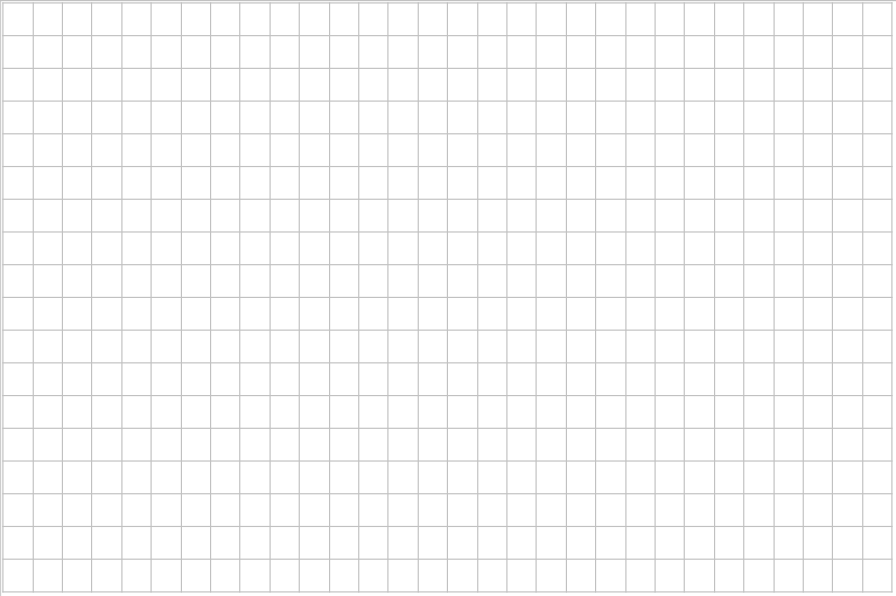
A WebGL 1 fragment shader for this pattern:

```glsl
precision highp float;

uniform vec2 u_resolution;

// Lengths are in sheet units; the sheet always fills the canvas.
const vec2 SHEET = vec2(768.0, 510.0);
const vec2 CELLS = vec2(30.0, 18.0);
const vec2 PITCH = vec2(25.4, 28.0);
const vec2 MARGIN = vec2(2.6, 2.0);
const float LINE_WIDTH = 1.0;
const float LEFT_EDGE_STRENGTH = 0.8;
const float TOP_EDGE_STRENGTH = 1.0;
const vec3 PAPER = vec3(1.0);
const vec3 INK = vec3(0.755);

// Share of a footprint centred on p that lies between lo and hi, per axis.
vec2 coverage(vec2 p, vec2 lo, vec2 hi, vec2 footprint) {
  vec2 overlap = min(hi, p + 0.5 * footprint) - max(lo, p - 0.5 * footprint);
  return clamp(overlap / footprint, 0.0, 1.0);
}

// Near side of a numbered rule, snapped to whole sheet units.
vec2 ruleStart(vec2 index) {
  return floor(MARGIN + PITCH * index + 0.01);
}

void main() {
  vec2 footprint = SHEET / u_resolution;
  vec2 p = gl_FragCoord.xy * footprint;
  p.y = SHEET.y - p.y;

  // Nearest vertical and horizontal rule
  vec2 index = floor((p - MARGIN - 0.5 * LINE_WIDTH) / PITCH + 0.5);
  vec2 start = ruleStart(clamp(index, vec2(0.0), CELLS));
  vec2 rules = coverage(p, start, start + LINE_WIDTH, footprint);

  // Rules stop at the outer rules of the grid
  vec2 extent = coverage(p, ruleStart(vec2(0.0)),
                         ruleStart(CELLS) + LINE_WIDTH, footprint);
  rules *= extent.yx;

  // Thin border along the left and top of the sheet
  vec2 border = coverage(p, vec2(0.0), vec2(LINE_WIDTH), footprint);
  border *= vec2(LEFT_EDGE_STRENGTH, TOP_EDGE_STRENGTH);

  vec2 bare = (1.0 - rules) * (1.0 - border);
  float ink = 1.0 - bare.x * bare.y;
  gl_FragColor = vec4(mix(PAPER, INK, ink), 1.0);
}
```
